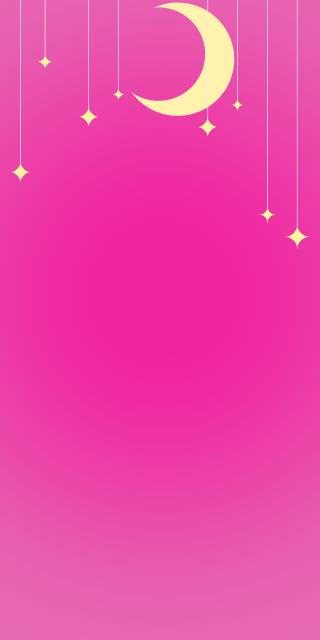
Give the GLSL for this background, as a Shadertoy shader.

```glsl
// Crescent moon and stars hanging on strings over a pink radial glow.

// Edge coverage for a signed distance, about one pixel wide
float coverage(float dist) {
    return clamp(0.5 - dist * iResolution.x, 0.0, 1.0);
}

// Four-pointed star: a diamond with a circle cut from each side
float starDistance(vec2 p, float radius, float bulge) {
    vec2 q = abs(p) / radius;
    float cutRadius = length(vec2(bulge, bulge - 1.0));
    float cut = cutRadius - length(q - bulge);
    return radius * max(cut, (q.x + q.y - 1.0) * 0.7071);
}

float moonDistance(vec2 p) {
    float disc = length(p - vec2(0.555, 0.185)) - 0.177;
    float shadow = length(p - vec2(0.495, 0.169)) - 0.146;
    return max(disc, -shadow);
}

void mainImage(out vec4 fragColor, in vec2 fragCoord) {
    // Width spans 0..1, height 0..2 downward from the top
    vec2 p = fragCoord / iResolution.xy * vec2(1.0, 2.0);
    p.y = 2.0 - p.y;

    // Background glow
    float glow = smoothstep(0.13, 1.18, length(p - vec2(0.51, 0.92)));
    vec3 color = mix(vec3(0.945, 0.14, 0.627), vec3(0.90, 0.415, 0.70), glow);

    color = mix(color, vec3(1.0, 0.95, 0.68), coverage(moonDistance(p)));

    // Hanging stars: centre, radius, bulge of the body
    vec4 stars[8] = vec4[8](
        vec4(0.064, 0.538, 0.028, 1.4), vec4(0.141, 0.193, 0.020, 1.5),
        vec4(0.277, 0.365, 0.028, 1.4), vec4(0.370, 0.295, 0.017, 1.3),
        vec4(0.649, 0.397, 0.028, 1.4), vec4(0.742, 0.328, 0.017, 1.3),
        vec4(0.836, 0.671, 0.025, 1.05), vec4(0.929, 0.740, 0.038, 1.05));

    for (int i = 0; i < 8; i++) {
        vec4 star = stars[i];
        vec2 offset = p - star.xy;
        float thread = max(abs(offset.x) - 0.0013, offset.y + star.z * 0.9);
        color = mix(color, vec3(1.0, 0.88, 0.95), 0.8 * coverage(thread));
        float body = starDistance(offset, star.z, star.w);
        color = mix(color, vec3(1.0, 0.96, 0.63), coverage(body));
    }

    fragColor = vec4(color, 1.0);
}
```
